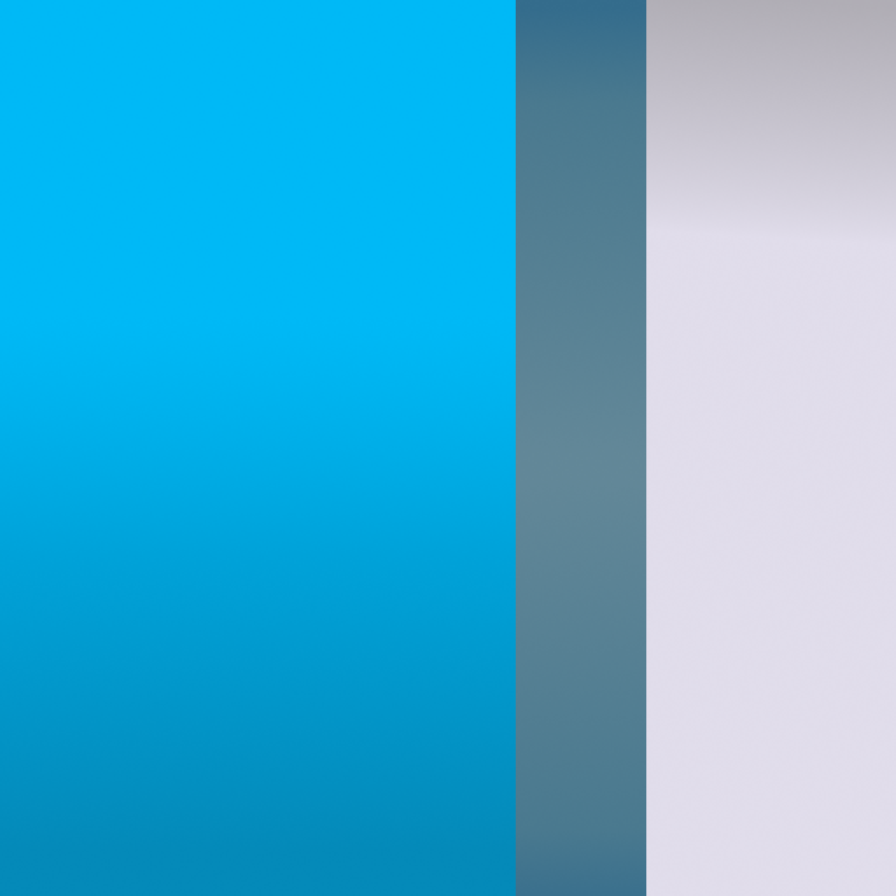
Reproduce this background procedurally as a Shadertoy shader.

```glsl
const vec3 SKY_BLUE = vec3(0.0, 0.725, 0.965);
const vec3 MID_BLUE = vec3(0.0, 0.635, 0.85);
const vec3 DEEP_BLUE = vec3(0.015, 0.54, 0.725);
const vec3 STEEL = vec3(0.385, 0.53, 0.595);
const vec3 SLATE = vec3(0.29, 0.475, 0.56);
const vec3 NAVY = vec3(0.205, 0.425, 0.55);
const vec3 LILAC = vec3(0.88, 0.865, 0.92);
const vec3 WARM_GREY = vec3(0.69, 0.68, 0.71);

const float BAND_LEFT = 0.5755;
const float BAND_RIGHT = 0.7214;

// Linear progress from a to b, clamped to 0..1
float ramp(float a, float b, float x) {
    return clamp((x - a) / (b - a), 0.0, 1.0);
}

// Antialiased step at a vertical edge
float edgeMask(float x, float edge, float pixel) {
    return smoothstep(edge - 0.6 * pixel, edge + 0.6 * pixel, x);
}

// Flat bright blue above, fading darker towards the bottom
vec3 bluePanel(float y) {
    vec3 upper = mix(SKY_BLUE, MID_BLUE, pow(ramp(0.65, 0.38, y), 1.2));
    return mix(upper, DEEP_BLUE, ramp(0.38, 0.05, y));
}

// Steel centre with darker, bluer ends
vec3 steelBand(float y) {
    float fromCentre = abs(y - 0.48) / 0.52;
    vec3 body = mix(STEEL, SLATE, ramp(0.03, 0.78, fromCentre));
    return mix(body, NAVY, ramp(0.78, 0.98, fromCentre));
}

// Pale panel with a slightly tilted shade at the top
vec3 palePanel(vec2 uv) {
    float height = uv.y + 0.06 * (uv.x - 0.86);
    float shade = ramp(0.735, 1.0, height);
    return mix(LILAC, WARM_GREY, pow(shade, 0.85));
}

// Fine grain to soften gradient banding
float grain(vec2 p) {
    return fract(sin(dot(p, vec2(12.99, 78.23))) * 43758.5) - 0.5;
}

void mainImage(out vec4 fragColor, in vec2 fragCoord) {
    vec2 uv = fragCoord / iResolution.xy;
    float pixel = 1.0 / iResolution.x;

    vec3 color = bluePanel(uv.y);
    color = mix(color, steelBand(uv.y), edgeMask(uv.x, BAND_LEFT, pixel));
    color = mix(color, palePanel(uv), edgeMask(uv.x, BAND_RIGHT, pixel));

    color += grain(floor(uv * 512.0)) / 255.0;
    fragColor = vec4(clamp(color, 0.0, 1.0), 1.0);
}
```
